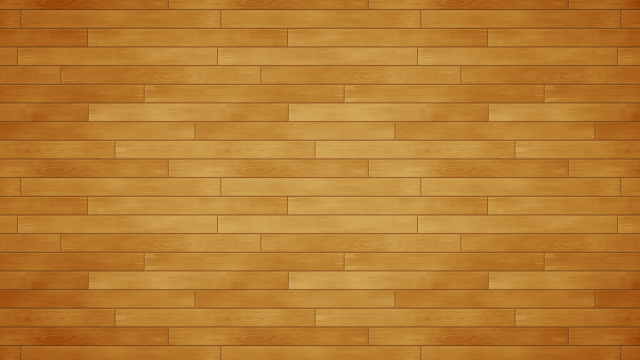
Reproduce this texture procedurally as a WebGL 2 fragment shader.

```glsl
#version 300 es
precision highp float;

uniform vec2 u_resolution;
out vec4 fragColor;

// Lengths are in units of 1/432 of the canvas height
const float CANVAS_UNITS = 432.0;
const float BOARD_LENGTH = 240.0;
const float ROW_HEIGHT = 22.4;
const float FIRST_JOINT = 11.5;
const int ROW_COUNT = 9;

const vec3 DEEP_OAK = vec3(0.64, 0.345, 0.085);
const vec3 WARM_OAK = vec3(0.725, 0.485, 0.175);
const vec3 PALE_OAK = vec3(0.80, 0.62, 0.31);
const vec3 JOINT_DARK = vec3(0.50, 0.26, 0.08);
const vec3 BEVEL_LIGHT = vec3(0.88, 0.69, 0.40);

// Per row: seam position, place where the tone turns, tone before, tone after
const vec4 ROWS[ROW_COUNT] = vec4[ROW_COUNT](
    vec4(202.0,  85.0,  0.04, -0.24),
    vec4( 25.0, 120.0,  0.15,  0.03),
    vec4(105.0, 165.0,  0.06, -0.18),
    vec4( 21.0, 120.0,  0.13,  0.08),
    vec4( 73.0, 158.0, -0.15,  0.02),
    vec4(173.0, 120.0, -0.04, -0.22),
    vec4(106.0, 170.0,  0.18, -0.18),
    vec4(234.0, 110.0, -0.22, -0.08),
    vec4(138.0, 120.0,  0.09,  0.00));

float hash(vec2 p) {
    return fract(sin(dot(p, vec2(127.1, 311.7))) * 43758.5453);
}

float noise(vec2 p) {
    vec2 cell = floor(p);
    vec2 f = fract(p);
    f = f * f * (3.0 - 2.0 * f);
    float low = mix(hash(cell), hash(cell + vec2(1.0, 0.0)), f.x);
    float high = mix(hash(cell + vec2(0.0, 1.0)), hash(cell + vec2(1.0)), f.x);
    return mix(low, high, f.y);
}

float fbm(vec2 p) {
    float sum = 0.0;
    float gain = 0.5;
    for (int i = 0; i < 4; i++) {
        sum += gain * noise(p);
        p = p * 2.03 + 7.1;
        gain *= 0.5;
    }
    return sum;
}

// Coverage of a thin line by one pixel
float line(float dist, float halfWidth, float pixel) {
    float from = max(dist - 0.5 * pixel, -halfWidth);
    float to = min(dist + 0.5 * pixel, halfWidth);
    return clamp((to - from) / pixel, 0.0, 1.0);
}

// Growth rings, stretched along the board and fading away from the knot
float knotRings(vec2 p, vec2 center, float seed) {
    vec2 d = (p - center) * vec2(0.22, 1.0);
    float radius = length(d) + 2.5 * noise(p * vec2(0.06, 0.2) + seed);
    return sin(radius * 2.1) * exp(-dot(d, d) / 90.0);
}

// Blotches, fine streaks and pores of one board
float grain(vec2 p, float seed) {
    float blotches = fbm(p * vec2(0.025, 0.06) + seed) - 0.47;
    float streaks = fbm(p * vec2(0.035, 0.45) + seed * 2.0) - 0.47;
    float pores = noise(p * vec2(0.3, 0.9) + seed * 3.0) - 0.5;
    return 0.60 * blotches + 0.24 * streaks + 0.10 * pores;
}

// Pale splinters close to the board ends
float splinters(vec2 p, float seed) {
    float toEnd = min(p.x, BOARD_LENGTH - p.x);
    float sliver = smoothstep(0.70, 0.86, noise(p * vec2(0.07, 0.55) + seed));
    return sliver * (1.0 - smoothstep(8.0, 32.0, toEnd));
}

void main() {
    vec2 uv = gl_FragCoord.xy / u_resolution;
    float pixel = CANVAS_UNITS / u_resolution.y;
    vec2 p = vec2(gl_FragCoord.x, u_resolution.y - gl_FragCoord.y) * pixel;

    // Repeating rows, each shifted to its own seam
    float rowCoord = (p.y - FIRST_JOINT) / ROW_HEIGHT + 1.0;
    float row = mod(floor(rowCoord), float(ROW_COUNT));
    vec4 spec = ROWS[int(row)];
    vec2 board = vec2(mod(p.x - spec.x, BOARD_LENGTH), fract(rowCoord) * ROW_HEIGHT);
    float seed = row * 17.3 + 4.0;

    // Wood tone: stain, grain and figure
    float turn = spec.y + 16.0 * (noise(board * 0.12 + seed) - 0.5);
    float tone = 0.92 + mix(spec.z, spec.w, smoothstep(-14.0, 14.0, board.x - turn));
    tone += grain(board, seed);
    float figured = step(0.5, 1.0 - mod(row, 4.0));
    vec2 knot = vec2(132.0 - 7.0 * (4.0 - row), 13.0);
    tone -= 0.10 * figured * knotRings(board, knot, seed);
    tone += 0.20 * splinters(board, seed);

    // Darker, redder stain towards the canvas edges
    vec2 fromCenter = 2.0 * uv - 1.0;
    tone -= dot(fromCenter * fromCenter, vec2(0.62, 0.40));
    vec3 lowTone = mix(DEEP_OAK, WARM_OAK, min(2.0 * tone, 1.0));
    vec3 color = mix(lowTone, PALE_OAK, clamp(2.0 * tone - 1.0, 0.0, 1.2));

    // Thin joints with a light bevel on one side
    float across = board.y - ROW_HEIGHT * step(0.5 * ROW_HEIGHT, board.y);
    float along = board.x - BOARD_LENGTH * step(0.5 * BOARD_LENGTH, board.x);
    float bevel = max(line(across - 1.3, 0.6, pixel), line(along - 1.3, 0.7, pixel));
    float joint = max(line(across, 0.65, pixel), 0.85 * line(along, 0.6, pixel));
    float shade = 1.0 - 0.15 * dot(fromCenter, fromCenter);
    color = mix(color, BEVEL_LIGHT * shade, 0.30 * bevel);
    color = mix(color, JOINT_DARK * shade, 0.70 * joint);
    fragColor = vec4(clamp(color, 0.0, 1.0), 1.0);
}
```
